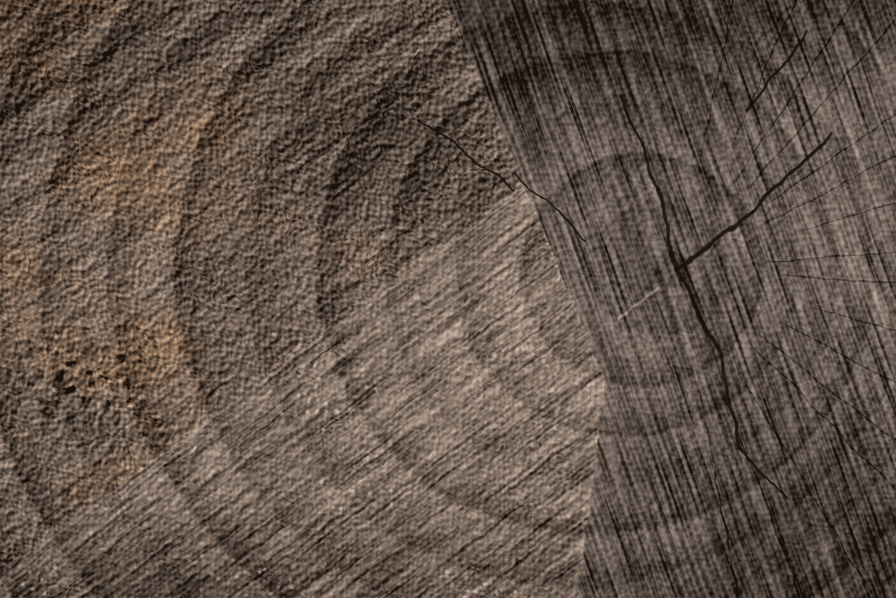
Write a Shadertoy shader that draws this texture.

```glsl
float hash(vec2 c) {
    return fract(sin(dot(c, vec2(127.1, 311.7))) * 43758.5);
}
// Distance to the nearest jittered cell centre
float cells(vec2 p) {
    vec2 id = floor(p), f = fract(p);
    float nearest = 2.0;
    for (int k = 0; k < 9; k++) {
        vec2 o = vec2(k % 3 - 1, k / 3 - 1);
        vec2 jitter = vec2(hash(id + o), hash(id + o + 57.3));
        nearest = min(nearest, length(o + jitter - f));
    }
    return nearest;
}
// Layered, rotated sines for broad stains and wobble
float waves(vec2 p) {
    float sum = 0.0, amp = 0.5;
    for (int i = 0; i < 4; i++) {
        sum += amp * sin(p.x + 1.3 * sin(p.y * 0.8)) * cos(p.y + float(i));
        p = mat2(1.2, 1.4, -1.4, 1.2) * p + 2.7;
        amp *= 0.6;
    }
    return sum;
}
float grit(vec2 p) {
    return 0.4 * cells(p * 47.0) + 0.5 * cells(p * 118.0 + 8.0);
}
float segment(vec2 p, vec2 a, vec2 b) {
    vec2 ab = b - a;
    return length(p - a - ab * clamp(dot(p - a, ab) / dot(ab, ab), 0.0, 1.0));
}
// Fine saw strokes and sparse long grooves along a direction
float strokes(vec2 p, vec2 along) {
    vec2 q = vec2(dot(p, vec2(-along.y, along.x)), dot(p, along));
    q.x += 0.002 * waves(q * 9.0);
    float groove = smoothstep(0.28, 0.08, cells(q * vec2(80.0, 2.5) + 11.0));
    return 0.55 * cells(q * vec2(150.0, 7.0)) + 0.25 * cells(q * vec2(55.0, 2.0) + 31.0) - 0.28 - 0.3 * groove;
}
float blob(vec2 p, vec2 centre, vec2 size) {
    vec2 q = (p - centre) / size;
    return exp(-dot(q, q));
}

void mainImage(out vec4 fragColor, in vec2 fragCoord) {
    vec2 p = fragCoord / iResolution.y;
    float px = 1.0 / iResolution.y;
    vec2 wobble = vec2(waves(p * 38.0), waves(p * 38.0 + 9.0));
    vec2 q = p + 0.004 * wobble;

    // Three saw-cut faces
    float seam = q.x - min(0.748 + (1.0 - q.y) * 0.416, 0.967 + q.y * 0.123);
    float ridge = 0.04 + 0.742 * q.x - q.y;
    float right = smoothstep(-0.003, 0.003, seam);
    float lower = smoothstep(-0.008, 0.008, ridge) * (1.0 - right);
    float left = 1.0 - right - lower;

    // Growth rings: dark late wood ends sharply on the outside
    vec2 d = q - vec2(1.133, 0.55);
    float radius = length(d) + 0.3 * d.x + 0.006 * waves(p * 6.0);
    float phase = fract((radius - 0.43) / 0.08);
    float ring = 0.4 - phase * phase * smoothstep(1.0, 0.88, phase) * 1.35;
    ring *= 0.8 + 0.4 * sin(radius * 31.0 + 3.0 * p.y);

    // Surface relief, strokes and stains
    float relief = grit(q) - grit(q + vec2(-0.004, 0.005));
    float patches = waves(p * 21.0 + 4.0);
    float pits = smoothstep(0.42, 0.12, cells(p * 85.0 + 2.0 * wobble)) * smoothstep(-0.3, 0.5, patches);
    float stain = waves(p * vec2(8.0, 11.0) + 1.5) + 0.4 * patches;
    float streak = strokes(q, vec2(0.8, 0.6));
    float slant = strokes(p, vec2(0.34, -0.94));
    float band = sin(dot(q, vec2(-0.5, 0.86)) * 88.0 + 2.0 * waves(p * 5.0)) * smoothstep(0.4, 0.8, p.y - 0.3 * p.x);

    float tone = left * (0.49 + 0.25 * ring + 0.08 * stain + 0.08 * band + 0.95 * relief - 0.22 * pits + 0.40 * streak);
    tone += lower * (0.58 + 0.20 * ring + 0.04 * stain + 0.65 * relief + 0.80 * streak - 0.16 * pits);
    tone += right * (0.46 + 0.18 * ring + 0.05 * stain + 0.45 * relief + 0.90 * slant - 0.10 * pits);

    // Broad light and shade
    tone -= 0.29 * right * blob(p, vec2(0.90, 0.98), vec2(0.30, 0.18));
    tone -= 0.16 * left * blob(p, vec2(0.62, 0.80), vec2(0.16, 0.13));
    tone -= 0.16 * left * blob(p, vec2(0.0, 0.95), vec2(0.3, 0.16));
    tone -= 0.24 * blob(p, vec2(0.25, 0.0), vec2(0.45, 0.1));
    tone -= 0.22 * blob(p, vec2(1.42, 0.0), vec2(0.4, 0.25));
    tone -= 0.18 * blob(p, vec2(1.5, 1.0), vec2(0.3, 0.1));
    tone += 0.11 * blob(p, vec2(1.41, 0.64), vec2(0.12, 0.26));
    tone += 0.10 * blob(p, vec2(0.80, 0.36), vec2(0.25, 0.2));
    tone += 0.07 * blob(p, vec2(0.2, 0.45), vec2(0.2, 0.25));
    tone -= 0.08 * blob(p, vec2(1.133, 0.55), vec2(0.1));
    tone += 0.11 * (1.0 - right) * exp(-abs(ridge) * 170.0);
    tone += 0.14 * exp(-abs(seam + 0.002) * 220.0) * smoothstep(0.95, 0.7, p.y);

    // Dark mould and pale flecks
    float mould = smoothstep(0.4, 0.2, cells(p * 38.0 + 0.5 * wobble) + 0.1 * stain);
    tone -= 0.45 * mould * blob(p, vec2(0.13, 0.36), vec2(0.13, 0.08));
    float fleck = smoothstep(0.25, 0.1, cells(q * 48.0 + 17.0)) * smoothstep(0.1, 0.4, waves(p * 17.0));
    tone += 0.28 * fleck * (1.0 - right) * smoothstep(0.75, 0.35, p.y);

    // Fine radial checks
    float turn = atan(d.y, d.x) * 5.5, id = floor(turn);
    float offset = abs(fract(turn) - 0.3 - 0.4 * hash(vec2(id, 4.0))) * length(d) / 5.5;
    float reach = smoothstep(0.0, 0.04, length(d) - 0.12 - 0.16 * hash(vec2(id, 9.0)));
    tone -= 0.25 * right * reach * smoothstep(-0.05, 0.1, d.x) * smoothstep(0.0008 + px, 0.0003, offset);

    // Deep cracks, widest first
    vec4 cracks[10] = vec4[10](
        vec4(1.133, 0.55, 1.205, 0.40), vec4(1.133, 0.55, 1.10, 0.68),
        vec4(1.135, 0.55, 1.255, 0.645), vec4(1.205, 0.40, 1.24, 0.25),
        vec4(1.255, 0.645, 1.39, 0.775), vec4(1.10, 0.68, 1.04, 0.84),
        vec4(1.24, 0.25, 1.31, 0.165), vec4(1.25, 0.815, 1.35, 0.95),
        vec4(0.70, 0.80, 0.86, 0.685), vec4(0.86, 0.71, 0.98, 0.60));
    for (int i = 0; i < 10; i++) {
        float width = mix(0.0038, 0.0008, float(i) / 9.0) * (1.0 + 0.6 * patches);
        float gap = segment(p + 0.006 * wobble, cracks[i].xy, cracks[i].zw);
        tone = mix(tone, 0.0, 0.9 * smoothstep(width + px, width * 0.4, gap));
    }
    tone += 0.3 * smoothstep(0.002 + px, 0.001, segment(q, vec2(1.035, 0.468), vec2(1.10, 0.52)));

    // Weathered timber colour
    vec3 col = mix(vec3(0.09, 0.06, 0.04), vec3(0.70, 0.62, 0.56), clamp(tone, 0.0, 1.15));
    float rust = left * smoothstep(-0.4, 0.9, stain) * smoothstep(0.9, 0.2, p.x);
    col *= mix(vec3(1.0), vec3(1.06, 0.97, 0.86), rust) * mix(vec3(1.0), vec3(0.97, 0.99, 1.02), right);
    fragColor = vec4(col, 1.0);
}
```
